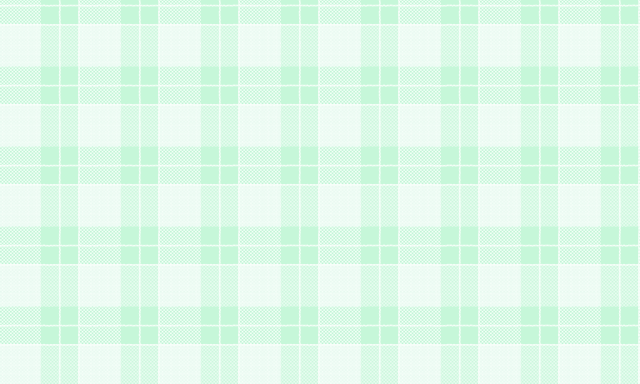
Give the GLSL for this pattern, as a WebGL 1 fragment shader.

```glsl
precision highp float;
// Pale mint gingham cloth: woven bands, white pinstripes and fine thread texture.

uniform vec2 u_resolution;

const float REPEATS_ACROSS = 8.0;
const float THREADS = 48.0;              // threads in one repeat
const vec2 PHASE = vec2(0.0, -0.323);    // offset from the top left corner
const vec2 BAND = vec2(0.510, 0.980);    // start and end of the mint band
const float MID_LINE = 0.747;            // pinstripe inside the band
const float EDGE_LINE = 0.988;           // pinstripe at the end of the band
const float LINE_HALF = 0.0104;
const float GRID_STEP = 0.106;           // spacing of faint lines on the ground
const float GRID_STRENGTH = 0.45;
const float JAG = 0.005;                 // raggedness of stripe edges
const float THREAD_WEAR = 0.22;          // tint change from thread to thread
const float WEAVE_SHADE = 0.022;
const vec3 MINT = vec3(0.775, 0.970, 0.850);
const vec3 PALE = vec3(0.925, 0.984, 0.952);
const vec3 WHITE = vec3(0.975, 0.997, 0.982);

float hash(vec2 p) {
  return fract(sin(dot(p, vec2(127.1, 311.7))) * 43758.5453);
}

// Integral of a square wave of period 2
float squareIntegral(float x) {
  return 1.0 - abs(mod(x, 2.0) - 1.0);
}

// Square wave of period 2, averaged over the pixel width
float threadWave(float x, float width) {
  return (squareIntegral(x + 0.5 * width) - squareIntegral(x - 0.5 * width)) / width;
}

// Coverage of the interval from a to b
float interval(float p, float a, float b, float px) {
  return clamp((p - a) / px + 0.5, 0.0, 1.0) * clamp((b - p) / px + 0.5, 0.0, 1.0);
}

float stripe(float p, float center, float px) {
  return interval(p, center - LINE_HALF, center + LINE_HALF, px);
}

// Colour of one thread set: ground, fine grid and mint band
vec3 threadColor(float p, float id, float seed, float px) {
  float band = interval(p, BAND.x, BAND.y, px);
  float gridCell = fract((p + 0.02) / GRID_STEP) * GRID_STEP;
  float grid = stripe(gridCell, 0.5 * GRID_STEP, px);
  float wear = THREAD_WEAR * hash(vec2(id, seed));
  vec3 ground = mix(PALE, WHITE, max(grid * GRID_STRENGTH, wear));
  return mix(ground, MINT, band);
}

float pinstripes(float p, float px) {
  return max(stripe(p, MID_LINE, px), stripe(p, EDGE_LINE, px));
}

void main() {
  vec2 pos = vec2(gl_FragCoord.x, u_resolution.y - gl_FragCoord.y);
  float px = REPEATS_ACROSS / u_resolution.x;
  vec2 cloth = pos * px + PHASE;
  vec2 thread = cloth * THREADS;
  vec2 id = floor(thread);

  // Each stripe is nudged by the threads that cross it
  vec2 jag = JAG * (vec2(hash(vec2(id.y, 3.0)), hash(vec2(id.x, 7.0))) - 0.5);
  vec2 p = fract(cloth + jag);

  // Plain weave: warp and weft alternate on top
  float threadPx = px * THREADS;
  float weave = threadWave(thread.x, threadPx) * threadWave(thread.y, threadPx);
  vec3 warp = threadColor(p.x, id.x, 11.0, px);
  vec3 weft = threadColor(p.y, id.y, 23.0, px);
  vec3 color = mix(weft, warp, 0.5 + 0.5 * weave);

  // Relief shows on the pale ground and fades in solid mint
  float inBoth = interval(p.x, BAND.x, BAND.y, px) * interval(p.y, BAND.x, BAND.y, px);
  color += WEAVE_SHADE * weave * (1.0 - inBoth) * vec3(1.0, 0.25, 0.6);

  // White pinstripes dip under every other crossing thread
  float warpLine = pinstripes(p.x, px) * (0.80 + 0.20 * weave);
  float weftLine = pinstripes(p.y, px) * (0.80 - 0.20 * weave);
  color = mix(color, WHITE, max(warpLine, weftLine));

  gl_FragColor = vec4(clamp(color, 0.0, 1.0), 1.0);
}
```
